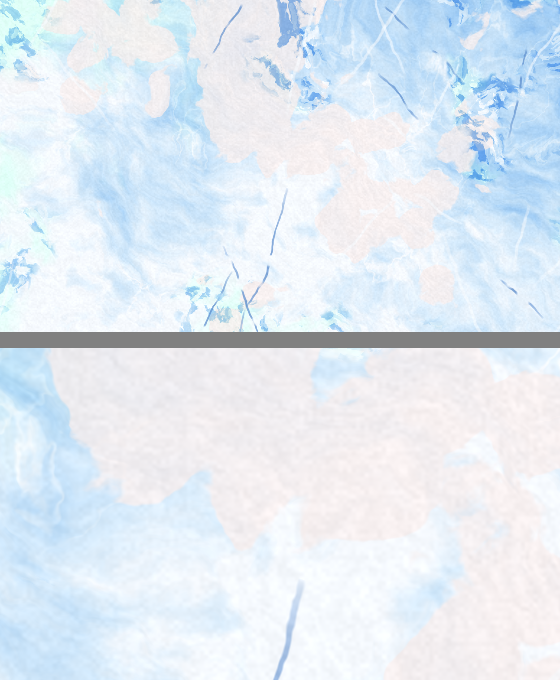
Top, the full canvas; bottom, a detail of the centre.
A WebGL 1 fragment shader for this texture:

```glsl
precision highp float;
// Pale blue marble with peach facets, teal tints, blue speckle clusters and fine cracks.
uniform vec2 u_resolution;

float hash(vec2 p) {
  return fract(sin(dot(p, vec2(127.1, 311.7))) * 43758.5453);
}

float noise(vec2 p) {
  vec2 i = floor(p), f = fract(p);
  f = f * f * (3.0 - 2.0 * f);
  return mix(mix(hash(i), hash(i + vec2(1, 0)), f.x),
             mix(hash(i + vec2(0, 1)), hash(i + vec2(1, 1)), f.x), f.y);
}

float fbm(vec2 p) {
  float sum = 0.0, amp = 0.5;
  for (int i = 0; i < 6; i++) {
    sum += amp * noise(p);
    p = mat2(1.6, 1.2, -1.2, 1.6) * p + 7.3;
    amp *= 0.53;
  }
  return sum * 0.96;
}

// Random value per Voronoi cell, blended narrowly across the cell edges
float facets(vec2 p) {
  vec2 cell = floor(p);
  float sum = 0.0, total = 0.0001;
  for (int y = -1; y <= 1; y++) {
    for (int x = -1; x <= 1; x++) {
      vec2 c = cell + vec2(x, y);
      vec2 d = c + vec2(hash(c), hash(c + 31.7)) - p;
      float w = exp(-28.0 * dot(d, d));
      sum += w * hash(c + 5.1);
      total += w;
    }
  }
  return sum / total;
}

// Thin bright lines along the middle level of a noise field
float vein(vec2 p, float width) {
  return 1.0 - smoothstep(0.0, width, abs(fbm(p) - 0.5));
}

// Tapered wandering line from a, with direction and length given by v
float crack(vec2 p, vec2 a, vec2 v, float width) {
  float along = clamp(dot(p - a, v) / dot(v, v), 0.0, 1.0);
  float taper = sqrt(along * (1.0 - along)) * 2.0;
  float d = length(p - a - v * along);
  return taper * (1.0 - smoothstep(width * 0.3, width, d));
}

vec3 marbleRamp(float t) {
  vec3 c = mix(vec3(0.965, 0.98, 0.998), vec3(0.85, 0.925, 0.985), clamp(t, 0.0, 1.0));
  c = mix(c, vec3(0.74, 0.865, 0.97), clamp(t - 1.0, 0.0, 1.0));
  c = mix(c, vec3(0.62, 0.795, 0.955), clamp(t - 2.0, 0.0, 1.0));
  return mix(c, vec3(0.38, 0.63, 0.92), clamp((t - 3.0) * 0.6, 0.0, 1.0));
}

void main() {
  vec2 p = gl_FragCoord.xy / u_resolution.y;
  vec2 warp = vec2(fbm(p * 4.0 + 3.1), fbm(p * 4.0 + 17.9)) - 0.5;
  vec2 q = p + 0.22 * warp;
  vec2 slant = mat2(0.8, 0.6, -0.6, 0.8) * q;

  // Broad clouds: deeper at upper right, paler at lower middle
  float corner = smoothstep(1.7, 2.6, p.x + p.y);
  float glow = exp(-3.5 * dot(p - vec2(0.85, 0.25), p - vec2(0.85, 0.25)));
  float depth = 0.95 + 5.0 * (fbm(q * 2.6 + 4.0) - 0.5) + 1.3 * corner - 0.6 * glow;
  depth += 2.6 * (fbm(slant * vec2(16.0, 26.0)) - 0.5);

  // Clusters of crisp flecks
  float region = fbm(q * 3.4 + 41.0) + 0.05 * corner - 0.05 * glow;
  float cluster = smoothstep(0.52, 0.65, region);
  float fleck = smoothstep(0.5, 0.6, fbm(slant * vec2(24.0, 38.0) + 9.0));
  float chip = smoothstep(0.56, 0.64, fbm(q * 44.0 + 63.0));
  depth += cluster * (2.9 * fleck - 1.6 * chip);

  // Pale veins and wisps
  float wisps = vein(q * vec2(4.2, 3.0) + 23.0, 0.018) + 0.7 * vein(slant * vec2(7.0, 4.0) + 71.0, 0.022);
  depth -= 0.75 * wisps * smoothstep(0.38, 0.6, noise(p * 5.0 + 2.0));
  vec3 color = marbleRamp(depth);

  // Teal tint, mostly at left and among the flecks
  float teal = smoothstep(0.44, 0.62, fbm(q * 3.0 + 88.0)) * (1.0 - smoothstep(0.1, 0.95, p.x));
  teal += 0.7 * cluster * smoothstep(0.53, 0.65, fbm(q * 5.0 + 54.0));
  color *= mix(vec3(1.0), vec3(0.91, 1.025, 0.975), min(teal, 1.0));

  // Angular peach patches, mostly in the upper half
  float shards = fbm(q * 3.6 + 12.0) + 0.2 * (facets(p * 9.0 + 0.6 * warp) - 0.5);
  shards += 0.14 * (fbm(q * 22.0) - 0.5) + 0.13 * smoothstep(0.2, 0.65, p.y) - 0.1;
  float peach = smoothstep(0.535, 0.575, shards) * smoothstep(0.1, 0.45, p.x + 0.25 * p.y);
  vec3 peachTone = vec3(0.975, 0.935, 0.93) - 0.12 * cluster * fleck;
  color = mix(color, peachTone, 0.78 * peach * (1.0 - 0.6 * cluster * fleck));

  // Scattered cracks: every third is dark and broken, the rest are pale
  vec2 bent = p + 0.07 * warp;
  for (int i = 0; i < 24; i++) {
    float k = float(i);
    vec2 start = vec2(hash(vec2(k, 1.3)) * 1.8 - 0.1, hash(vec2(k, 4.7)) * 1.1 - 0.2);
    float angle = 0.75 + 0.65 * hash(vec2(k, 8.2)) + 1.1 * step(0.7, hash(vec2(k, 2.9)));
    vec2 span = vec2(cos(angle), sin(angle)) * (0.15 + 0.35 * hash(vec2(k, 6.1)));
    float dark = 1.0 - step(0.5, mod(k, 3.0));
    float line = crack(bent, start, span, mix(0.006, 0.0045, dark));
    float broken = smoothstep(0.35, 0.6, noise(p * 28.0 + k));
    color = mix(color, vec3(0.97, 0.985, 1.0), 0.6 * line * (1.0 - dark));
    color = mix(color, vec3(0.36, 0.55, 0.8), 0.75 * line * dark * broken);
  }

  // Fine surface grain
  color += 0.035 * (noise(p * 230.0) - 0.5) + 0.03 * (noise(slant * vec2(60.0, 150.0)) - 0.5);
  gl_FragColor = vec4(clamp(color, 0.0, 1.0), 1.0);
}
```
